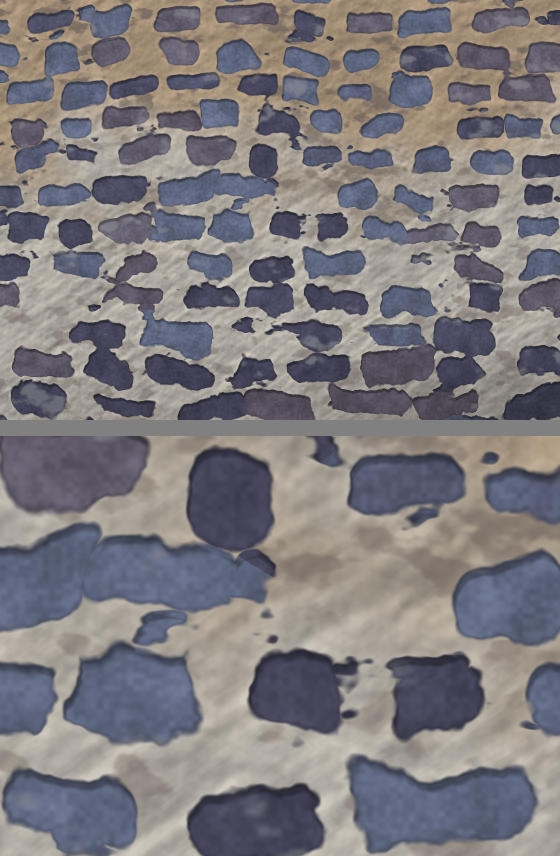
Top, the full canvas; bottom, a detail of the centre.
This texture is drawn by a Shadertoy shader. Its source:

```glsl
// A rubble wall: rough courses of blue-grey stones bedded in smeared mortar.
// Each course scatters skewed rounded boxes whose outlines are worn by noise;
// the mortar is lit from a height field of lumps and slanted trowel streaks.

const float COURSES = 12.0;
const float EDGE = 0.0025;
const vec3 PALE_MORTAR = vec3(0.715, 0.695, 0.660);
const vec3 TAN_MORTAR = vec3(0.675, 0.590, 0.490);
const vec3 CREVICE = vec3(0.430, 0.385, 0.360);
const vec3 BLUE_STONE = vec3(0.375, 0.410, 0.510);
const vec3 DARK_STONE = vec3(0.275, 0.270, 0.355);
const vec3 MAUVE_STONE = vec3(0.400, 0.365, 0.415);

float hash(vec2 p) {
    vec3 q = fract(p.xyx * 0.1031);
    q += dot(q, q.yzx + 33.33);
    return fract((q.x + q.y) * q.z);
}

float noise(vec2 p) {
    vec2 cell = floor(p), f = fract(p);
    f = f * f * (3.0 - 2.0 * f);
    float low = mix(hash(cell), hash(cell + vec2(1, 0)), f.x);
    float high = mix(hash(cell + vec2(0, 1)), hash(cell + vec2(1, 1)), f.x);
    return mix(low, high, f.y);
}

float fbm(vec2 p) {
    float sum = 0.0, weight = 0.53;
    for (int i = 0; i < 4; i++) {
        sum += weight * noise(p);
        p = mat2(1.6, 1.2, -1.2, 1.6) * p + 7.3;
        weight *= 0.5;
    }
    return sum;
}

mat2 rotation(float angle) {
    float c = cos(angle), s = sin(angle);
    return mat2(c, s, -s, c);
}

float roundedBox(vec2 p, vec2 halfSize, float radius) {
    vec2 q = abs(p) - halfSize + radius;
    return length(max(q, 0.0)) + min(max(q.x, q.y), 0.0) - radius;
}

// One stone of a course; huge when its distance is to be ignored.
float stone(vec2 p, vec2 id, vec2 pitch, float large) {
    if (hash(id + 91.7) < 0.10) return 1.0;
    vec2 jitter = vec2(hash(id + 3.1), hash(id + 17.9)) - 0.5;
    vec2 size = mix(vec2(0.27, 0.25), vec2(0.47, 0.43), vec2(hash(id + 29.3), hash(id + 41.7)));
    vec2 halfSize = (size + large * vec2(0.04, 0.09)) * pitch;
    p = rotation(0.3 * (hash(id + 53.1) - 0.5)) * (p - jitter * pitch * vec2(0.22, 0.25));
    p.x *= 1.0 + 9.0 * (hash(id + 67.3) - 0.5) * p.y;
    p.y += 0.25 * (hash(id + 71.9) - 0.5) * p.x;
    return roundedBox(p, halfSize, halfSize.y * mix(0.25, 0.95, hash(id + 83.3)));
}

// Signed distance to the nearest stone in x, its random tint in y.
vec2 rubble(vec2 p) {
    vec2 q = p + 0.022 * (vec2(noise(p * 13.0), noise(p * 13.0 + 40.0)) - 0.5);
    q.y += 0.035 * (noise(vec2(p.x * 2.3, p.y * 1.5)) - 0.5);
    vec2 nearest = vec2(1.0, 0.5);
    for (int j = -1; j <= 1; j++) {
        float row = floor(q.y * COURSES) + float(j);
        float large = 1.0 - smoothstep(0.0, 4.0, row);
        float columns = mix(6.3, 8.6, hash(vec2(row, 5.0))) - 1.8 * large;
        float x = q.x * columns + 9.0 * hash(vec2(row, 11.0));
        for (int i = -1; i <= 1; i++) {
            vec2 id = vec2(floor(x) + float(i), row);
            vec2 pitch = 1.0 / vec2(columns, COURSES);
            vec2 local = (vec2(x, q.y * COURSES) - id - 0.5) * pitch;
            float d = stone(local, id, pitch, large);
            if (d < nearest.x) nearest = vec2(d, hash(id + 101.3));
        }
    }
    float wear = mix(0.040, 0.022, smoothstep(0.3, 0.8, p.y));
    nearest.x += wear * (fbm(p * 24.0) - 0.48);
    float chips = 0.10 * (0.71 - fbm(p * vec2(14.0, 23.0) + 60.0));
    return vec2(min(nearest.x, chips), nearest.y);
}

float mortarHeight(vec2 p, float streaky) {
    vec2 along = rotation(-0.6) * p * vec2(1.0, 1.0);
    float streaks = fbm(along * vec2(14.0, 75.0));
    return fbm(p * 28.0 + 20.0) + mix(0.25, 0.5, streaky) * streaks;
}

vec3 mortarColor(vec2 p, float d) {
    float streaky = 1.0 - smoothstep(0.35, 0.7, p.y);
    float tan_ = smoothstep(0.53, 0.86, p.y + 0.55 * (fbm(p * 4.5) - 0.45));
    vec2 toLight = vec2(-0.0018, 0.0035);
    float slope = mortarHeight(p - toLight, streaky) - mortarHeight(p + toLight, streaky);
    vec3 color = mix(PALE_MORTAR, TAN_MORTAR, tan_);
    color *= 0.94 + 0.16 * (fbm(p * 9.0 + 30.0) - 0.5) + clamp(0.55 * slope, -0.22, 0.13);
    float pits = smoothstep(0.59, 0.73, fbm(p * vec2(20.0, 32.0) + 80.0));
    color = mix(color, CREVICE, pits * mix(0.4, 0.75, tan_));
    return color * (1.0 + 0.05 * smoothstep(0.014, 0.003, d));
}

vec3 stoneColor(vec2 p, float tint) {
    float darkness = smoothstep(0.25, 0.75, tint + 0.65 * (0.55 - p.y));
    vec3 color = mix(BLUE_STONE, DARK_STONE, darkness);
    color = mix(color, MAUVE_STONE, 0.75 * step(0.80, fract(tint * 7.0)));
    color *= 1.0 + 0.42 * (fbm(p * 34.0 + tint * 50.0) - 0.5) + 0.16 * (noise(p * 210.0) - 0.5);
    float smear = smoothstep(0.62, 0.78, fbm(p * vec2(17.0, 24.0) + tint * 90.0));
    return mix(color, vec3(0.54, 0.54, 0.57), 0.65 * smear);
}

void mainImage(out vec4 fragColor, in vec2 fragCoord) {
    vec2 p = fragCoord / iResolution.y;
    vec2 nearest = rubble(p);
    float above = rubble(p + vec2(-0.002, 0.007)).x;
    float mask = 1.0 - smoothstep(-EDGE, EDGE, nearest.x);

    // Recessed stones take a shadow from the mortar lip above them.
    vec3 face = stoneColor(p, nearest.y);
    face *= 1.0 - 0.30 * smoothstep(-0.003, 0.003, above);
    face *= 1.0 - 0.18 * smoothstep(-0.006, 0.0, nearest.x);
    vec3 color = mix(mortarColor(p, nearest.x), face, mask);

    // The foot of the wall is dimmer, most of all at the right.
    float foot = 1.0 - smoothstep(0.0, 0.24, p.y);
    color *= 1.0 - foot * mix(0.08, 0.20, smoothstep(0.5, 1.3, p.x));
    fragColor = vec4(color, 1.0);
}
```
